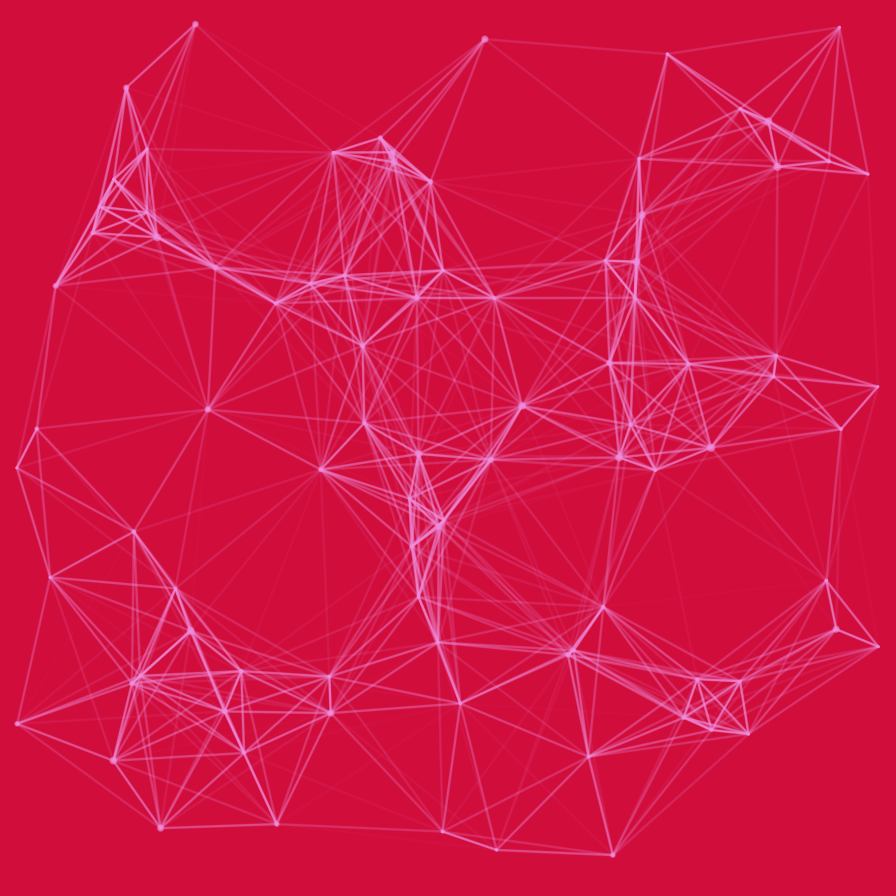
Write a Shadertoy shader that draws this background.

```glsl
// Web of pink links between clustered nodes on a crimson ground.

const vec3 GROUND = vec3(0.82, 0.05, 0.235);
const vec3 LINK = vec3(0.93, 0.55, 0.86);
const int COLUMNS = 9;            // nodes per row before scattering
const int ROWS = 10;
const int NODES = COLUMNS * ROWS;
const float JITTER = 1.9;         // scatter in cells
const float SPREAD = 0.91;        // share of the canvas side that the grid spans
const float REACH = 0.255;        // longest link
const float HALF_WIDTH = 0.0013;  // half thickness of a link
const float LINK_ALPHA = 0.95;    // opacity of the shortest links
const float NODE_MIN = 0.0015;
const float NODE_MAX = 0.0045;
const float SEED = 17.0;

// Density shapers: centre, radius, strength (above 0 opens a gap, below 0 gathers)
const int SHAPERS = 8;
const vec4 SHAPER[SHAPERS] = vec4[SHAPERS](
    vec4(0.19, 0.54, 0.27, 1.4),
    vec4(0.30, 0.83, 0.19, 1.2),
    vec4(0.72, 0.38, 0.18, 0.8),
    vec4(1.00, -0.02, 0.38, 1.0),
    vec4(0.52, 1.02, 0.28, 1.0),
    vec4(0.43, 0.41, 0.28, -0.55),
    vec4(0.22, 0.23, 0.24, -0.40),
    vec4(0.84, 0.86, 0.26, -0.40));

vec3 hash3(vec2 cell) {
    vec3 q = fract((cell.xyx + SEED) * vec3(0.1031, 0.1030, 0.0973));
    q += dot(q, q.yxz + 33.33);
    return fract((q.xxy + q.yzz) * q.zyx);
}

// Node position in xy, random size in z
vec3 nodeAt(int index) {
    vec2 cell = vec2(index % COLUMNS, index / COLUMNS);
    vec3 rnd = hash3(cell);
    vec2 pos = (cell + 0.5 + JITTER * (rnd.xy - 0.5)) / vec2(COLUMNS, ROWS);
    pos = 0.5 + SPREAD * (pos - 0.5);
    for (int i = 0; i < SHAPERS; i++) {
        vec4 s = SHAPER[i];
        vec2 d = pos - s.xy;
        float falloff = max(1.0 - dot(d, d) / (s.z * s.z), 0.0);
        pos += d * s.w * falloff * falloff * falloff;
    }
    // Fold strays back inside the canvas
    pos = 0.99 - abs(0.98 - abs(pos - 0.01));
    return vec3(pos, rnd.z);
}

// Distance from the origin to the segment a-b
float segmentDistance(vec2 a, vec2 b) {
    vec2 ab = b - a;
    float t = clamp(-dot(a, ab) / max(dot(ab, ab), 1e-8), 0.0, 1.0);
    return length(a + ab * t);
}

float coverage(float dist, float radius, float soft) {
    return 1.0 - smoothstep(radius - soft, radius + soft, dist);
}

void mainImage(out vec4 fragColor, in vec2 fragCoord) {
    vec2 p = fragCoord / iResolution.xy;
    float soft = 0.85 / iResolution.y;
    float edge = HALF_WIDTH + soft;
    float limit = REACH + 2.0 * edge;
    float clear = 1.0;  // share of the ground still showing

    // Keep the nodes within reach, relative to this point, with distance in z
    vec3 near[NODES];
    int count = 0;
    for (int i = 0; i < NODES; i++) {
        vec3 node = nodeAt(i);
        vec2 offset = node.xy - p;
        float dist = length(offset);
        if (dist < limit) {
            near[count++] = vec3(offset, dist);
            float radius = mix(NODE_MIN, NODE_MAX, node.z * node.z);
            clear *= 1.0 - 0.7 * coverage(dist, radius, soft);
        }
    }

    // Link close pairs, a being the nearer end; the link fades with length
    for (int i = 0; i < count; i++) {
        vec3 a = near[i];
        if (a.z > 0.5 * limit) continue;
        for (int j = 0; j < count; j++) {
            vec3 b = near[j];
            if (b.z <= a.z || a.z + b.z > limit) continue;
            if (abs(a.x * b.y - a.y * b.x) > edge * limit) continue;
            float alpha = LINK_ALPHA * max(1.0 - length(b.xy - a.xy) / REACH, 0.0);
            float dist = segmentDistance(a.xy, b.xy);
            clear *= 1.0 - alpha * coverage(dist, HALF_WIDTH, soft);
        }
    }

    fragColor = vec4(mix(LINK, GROUND, clear), 1.0);
}
```
